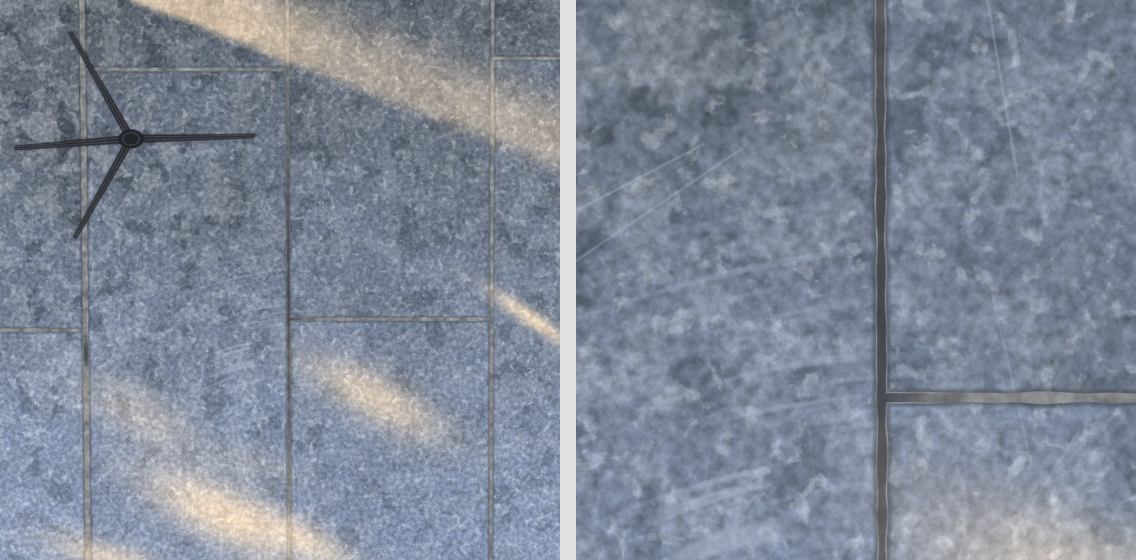
Left, the full canvas; right, a detail of the centre.
This texture is drawn by a Shadertoy shader. Its source:

```glsl
const vec3 SLATE_DARK = vec3(0.23, 0.27, 0.31);
const vec3 SLATE_GREY = vec3(0.37, 0.40, 0.44);
const vec3 SLATE_BLUE = vec3(0.51, 0.57, 0.68);
const vec3 MINERAL_GREY = vec3(0.61, 0.62, 0.64);
const vec3 MINERAL_BLUE = vec3(0.69, 0.74, 0.82);
const vec3 GROUT = vec3(0.56, 0.56, 0.56);
const vec3 IRON = vec3(0.13, 0.14, 0.16);
const vec3 SUNLIGHT = vec3(0.95, 0.86, 0.75);
const vec2 TILE = vec2(0.363, 0.92);

vec2 hash2(vec2 p) {
    vec3 q = fract(p.xyx * vec3(0.1031, 0.1030, 0.0973));
    q += dot(q, q.yzx + 33.33);
    return fract((q.xx + q.yz) * q.zy);
}

float cornerSlope(vec2 cell, vec2 corner, vec2 f) {
    float a = 6.2832 * hash2(cell + corner).x;
    return dot(vec2(cos(a), sin(a)), f - corner);
}

float gradientNoise(vec2 p) {
    vec2 i = floor(p), f = fract(p);
    vec2 u = f * f * f * (f * (f * 6.0 - 15.0) + 10.0);
    vec2 e = vec2(0.0, 1.0);
    return mix(mix(cornerSlope(i, e.xx, f), cornerSlope(i, e.yx, f), u.x),
               mix(cornerSlope(i, e.xy, f), cornerSlope(i, e.yy, f), u.x), u.y);
}

float fbm(vec2 p) {
    float sum = 0.0, amp = 0.6;
    for (int i = 0; i < 4; i++) {
        sum += amp * gradientNoise(p);
        p = mat2(1.6, 1.2, -1.2, 1.6) * p + 17.3;
        amp *= 0.55;
    }
    return sum;
}

// Soft elliptical spot, 1 at its centre
float softSpot(vec2 p, vec2 centre, vec2 radii, float angle) {
    float c = cos(angle), s = sin(angle);
    vec2 q = mat2(c, -s, s, c) * (p - centre) / radii;
    return exp(-dot(q, q));
}

float segmentDistance(vec2 p, vec2 a, vec2 b) {
    vec2 ab = b - a;
    return length(p - a - ab * clamp(dot(p - a, ab) / dot(ab, ab), 0.0, 1.0));
}

float stroke(float d, float halfWidth, float px) {
    return 1.0 - smoothstep(halfWidth - px, halfWidth + px, d);
}

// Weathered slate: mineral crust, dark stains and fine grain
vec3 slate(vec2 p, vec2 tileId) {
    vec2 q = p + 7.0 * hash2(tileId + 40.0);
    vec2 warp = 0.014 * vec2(gradientNoise(q * 24.0), gradientNoise(q * 24.0 + 50.0));
    float wear = mix(0.4, 0.9, softSpot(p, vec2(0.0, 0.78), vec2(0.36, 0.5), 0.0));
    float crust = smoothstep(-0.02, 0.13, fbm((q + warp) * 22.0));
    float flecks = smoothstep(0.08, 0.32, fbm((q - warp) * 62.0));
    float stains = smoothstep(0.1, 0.2, fbm((q + warp) * 19.0 + 90.0));
    float height = clamp(1.08 - 1.05 * p.y + 0.45 * fbm(q * 4.0), 0.0, 1.0);
    vec3 stone = mix(SLATE_GREY, SLATE_BLUE, height);
    vec3 mineral = mix(MINERAL_GREY, MINERAL_BLUE, height);
    stone = mix(stone, SLATE_DARK, stains * (0.2 + 0.5 * wear) * (1.0 - 0.5 * height));
    stone = mix(stone, mineral, crust * wear * 0.6);
    stone = mix(stone, mineral, flecks * 0.55);
    return stone * (1.0 + 0.4 * fbm(q * 120.0) + 0.08 * (hash2(tileId).x - 0.5));
}

// Straight random scratches plus a patch of sweeping arcs
float scratches(vec2 p, float px) {
    float mark = 0.0;
    for (float i = 0.0; i < 16.0; i++) {
        vec2 start = hash2(vec2(i, 3.0)), r = hash2(vec2(i, 8.0));
        float a = 0.3 + 1.8 * r.x;
        vec2 end = start + (0.04 + 0.12 * r.y) * vec2(cos(a), sin(a));
        mark = max(mark, (0.1 + 0.25 * r.y) * stroke(segmentDistance(p, start, end), 0.0008, px));
    }
    vec2 d = p - vec2(0.56, -0.1);
    float arcs = smoothstep(0.1, 0.45, gradientNoise(vec2(length(d) * 130.0, atan(d.y, d.x) * 4.0)));
    return max(mark, 0.5 * arcs * softSpot(p, vec2(0.44, 0.38), vec2(0.11, 0.16), 0.0));
}

// Slanting beam across the top and dappled spots below
float sunlight(vec2 p) {
    float d = p.y - 1.0 + 0.39 * (p.x - 0.234) + 0.006 * gradientNoise(p * 14.0);
    float blur = 0.004 + 0.022 * p.x;
    float beam = smoothstep(-blur, blur, d) * (1.0 - smoothstep(0.05, 0.17, d));
    float light = beam * mix(1.0, 0.6, smoothstep(0.4, 0.65, p.x));
    light += 0.85 * softSpot(p, vec2(0.67, 0.29), vec2(0.13, 0.042), -0.5);
    light += 1.00 * softSpot(p, vec2(0.40, 0.08), vec2(0.15, 0.05), -0.45);
    light += 0.45 * softSpot(p, vec2(0.25, 0.26), vec2(0.12, 0.045), -0.5);
    light += 0.75 * softSpot(p, vec2(0.20, 0.00), vec2(0.12, 0.03), -0.3);
    light += 0.55 * softSpot(p, vec2(0.56, 0.03), vec2(0.10, 0.03), -0.5);
    light += 0.25 * softSpot(p, vec2(0.46, 0.17), vec2(0.08, 0.03), -0.3);
    return light + softSpot(p, vec2(0.95, 0.43), vec2(0.09, 0.015), -0.6);
}

void mainImage(out vec4 fragColor, in vec2 fragCoord) {
    vec2 p = fragCoord / iResolution.xy;
    float px = 1.0 / iResolution.y;

    // Staggered columns of tall tiles with slightly skewed joints
    float u = (p.x - 0.152 + mix(0.014, -0.006, p.x) * (p.y - 0.5)) / TILE.x;
    float column = floor(u);
    float v = (p.y - 0.42 - 0.456 * (1.0 - mod(column, 2.0)) - 0.01 * column) / TILE.y;
    vec2 joint = abs(vec2(u - round(u), v - round(v))) * TILE;
    float d = min(joint.x, joint.y) + 0.0015 * gradientNoise(p * 45.0);
    float halfWidth = joint.x < joint.y && p.x < 0.3 ? 0.0075 : 0.005;
    vec3 color = slate(p, vec2(column, floor(v)));
    color = mix(color, MINERAL_BLUE, scratches(p, px));

    // Grout with shadowed rims and dark, open stretches
    float open = softSpot(p, vec2(0.517, 0.5), vec2(0.03, 0.32), 0.0)
               + softSpot(p, vec2(0.155, 0.37), vec2(0.02, 0.03), 0.0);
    vec3 grout = GROUT * (1.0 + 0.6 * fbm(p * 60.0));
    color = mix(color, SLATE_DARK, 0.6 * stroke(d, halfWidth, 0.0015 + px));
    color = mix(color, grout, 0.85 * stroke(d, halfWidth * 0.65, px));
    color = mix(color, IRON * 1.6, min(open, 1.0) * 0.8 * stroke(d, halfWidth * 0.5, px));

    // Warm light keeps the stone's texture
    float lit = clamp(sunlight(p), 0.0, 1.0);
    color = mix(color, SUNLIGHT * (0.53 + 0.85 * dot(color, vec3(0.333))), lit * 0.92);

    // Iron cross: four tapering arms around a hub
    vec2 hub = vec2(0.234, 0.752);
    vec2 tips[4] = vec2[](vec2(0.127, 0.94), vec2(0.452, 0.757), vec2(0.03, 0.736), vec2(0.135, 0.578));
    for (int i = 0; i < 4; i++) {
        float arm = segmentDistance(p, hub, tips[i]);
        float taper = mix(0.0075, 0.0035, length(p - hub) / 0.25);
        color = mix(color, IRON, 0.3 * stroke(arm, taper, 0.008));
        color = mix(color, IRON, 0.85 * stroke(arm, taper, px));
        color += 0.12 * stroke(abs(arm - taper * 0.4), 0.0008, px);
    }
    float hubDistance = length((p - hub) * vec2(0.75, 1.0));
    color = mix(color, IRON, stroke(hubDistance, 0.017, px));
    color += 0.13 * stroke(abs(hubDistance - 0.011), 0.001, px);
    fragColor = vec4(color, 1.0);
}
```
